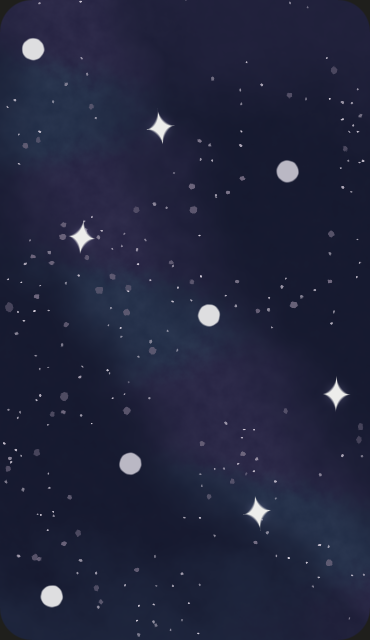
A WebGL 2 fragment shader for this texture:

```glsl
#version 300 es
precision highp float;
uniform vec2 u_resolution;
out vec4 fragColor;

vec2 hash2(vec2 p) {
  vec3 q = fract(p.xyx * vec3(0.1031, 0.1030, 0.0973));
  q += dot(q, q.yzx + 33.33);
  return fract((q.xx + q.yz) * q.zy);
}

float gradientDot(vec2 cell, vec2 offset) {
  float angle = 6.2832 * hash2(cell + 71.0).x;
  return dot(vec2(cos(angle), sin(angle)), offset);
}

float gradientNoise(vec2 p) {
  vec2 i = floor(p), f = p - i;
  vec2 u = f * f * f * (f * (f * 6.0 - 15.0) + 10.0);
  vec2 e = vec2(1.0, 0.0);
  return mix(mix(gradientDot(i, f), gradientDot(i + e.xy, f - e.xy), u.x),
             mix(gradientDot(i + e.yx, f - e.yx), gradientDot(i + e.xx, f - e.xx), u.x), u.y);
}

float fbm(vec2 p) {
  float sum = 0.0, amplitude = 0.6;
  for (int i = 0; i < 5; i++) {
    sum += amplitude * gradientNoise(p);
    p = mat2(1.6, 1.2, -1.2, 1.6) * p + 9.7;
    amplitude *= 0.55;
  }
  return sum;
}

// Curved diagonal nebula over a navy sky
vec3 nightSky(vec2 p) {
  float drop = 1.0 - p.y;
  float cloud = fbm(p * 6.0 + 3.0);
  float grain = fbm(p * 45.0);
  float across = p.x - 0.09 - 0.62 * drop * drop + 0.10 * cloud;
  float band = 1.0 - smoothstep(0.02, 0.22, abs(across) + 0.02 * grain);
  float haze = 0.5 * smoothstep(0.74, 1.0, p.y + 0.15 * cloud)
             + 0.45 * (1.0 - smoothstep(0.0, 0.2, p.y + 0.2 * cloud));
  float blue = smoothstep(-0.3, 0.9, cos((p.y - 0.83) * 19.0) - 5.0 * across + 0.9 * cloud + 0.5 * grain);
  vec3 glow = mix(vec3(0.168, 0.158, 0.280), vec3(0.148, 0.195, 0.295), blue);
  vec3 color = mix(vec3(0.088, 0.102, 0.188), glow, max(band, haze));
  float brush = gradientNoise(mat2(0.8, 0.6, -0.6, 0.8) * p * vec2(14.0, 34.0));
  return color + (0.025 * grain + 0.012 * brush) * (0.25 + band);
}

// Clustered paint flecks, one candidate per grid cell
vec3 addSpecks(vec3 color, vec2 p, float size, float seed, float pixel) {
  vec2 cell = floor(p / size);
  vec2 place = hash2(cell + seed), kind = hash2(cell + seed + 40.0);
  vec2 center = (cell + 0.2 + 0.6 * place) * size;
  float cluster = smoothstep(-0.25, 0.4, gradientNoise(center * 6.0 + 20.0));
  float present = step(hash2(cell + seed + 90.0).x, 0.42 * cluster);
  float big = pow(kind.x, 5.0);
  vec2 d = (p - center) * vec2(1.0, 0.75 + 0.5 * kind.y);
  float dist = length(d) + 0.0018 * gradientNoise(p * 260.0);
  float radius = mix(0.0013, 0.0062, big);
  float cover = 1.0 - smoothstep(radius - 0.6 * pixel, radius + 0.7 * pixel, dist);
  vec3 tint = mix(vec3(0.86, 0.83, 0.88), vec3(0.43, 0.40, 0.49), smoothstep(0.05, 0.5, big));
  return mix(color, tint, present * cover * mix(0.5, 1.0, kind.y));
}

// Four-pointed sparkle with concave sides
float sparkle(vec2 d, float tilt) {
  d = mat2(cos(tilt), sin(tilt), -sin(tilt), cos(tilt)) * d;
  vec2 q = pow(max(abs(d) / vec2(0.022, 0.028), 1e-4), vec2(0.62));
  return 1.0 - smoothstep(0.82, 1.1, q.x + q.y);
}

void main() {
  float pixel = 1.0 / u_resolution.y;
  vec2 p = gl_FragCoord.xy * pixel;
  float width = u_resolution.x * pixel;

  vec3 color = nightSky(p);
  color = addSpecks(color, p, 0.036, 5.0, pixel);
  color = addSpecks(color, p, 0.023, 17.0, pixel);

  // Moons and sparkles alternate up the canvas
  for (int i = 0; i < 9; i++) {
    float n = float(i);
    vec2 jitter = hash2(vec2(n, 7.0));
    vec2 center = vec2(width * (0.05 + 0.9 * fract(0.1 + n * 0.618)),
                       (n + 0.75 + 0.5 * (jitter.x - 0.5)) / 9.5);
    vec2 d = p - center;
    if (i % 2 == 0) {
      float edge = length(d) - 0.0168 + 0.0008 * gradientNoise(p * 120.0);
      float disc = 1.0 - smoothstep(-pixel, 1.2 * pixel, edge);
      vec3 tint = i % 4 == 2 ? vec3(0.73, 0.72, 0.77) : vec3(0.87, 0.87, 0.88);
      color = mix(color, tint, disc);
    } else {
      color += vec3(0.16, 0.15, 0.18) * exp(-dot(d, d) / 0.00018);
      color = mix(color, vec3(0.93, 0.93, 0.92), sparkle(d, 0.4 * (jitter.y - 0.5)));
    }
  }

  // Rounded card corners
  vec2 halfSize = 0.5 * vec2(width, 1.0);
  vec2 corner = abs(p - halfSize) - halfSize + 0.05;
  float outside = length(max(corner, 0.0)) - 0.05;
  color = mix(color, vec3(0.12, 0.12, 0.11), smoothstep(-pixel, pixel, outside) * step(0.0, min(corner.x, corner.y)));
  fragColor = vec4(color, 1.0);
}
```
